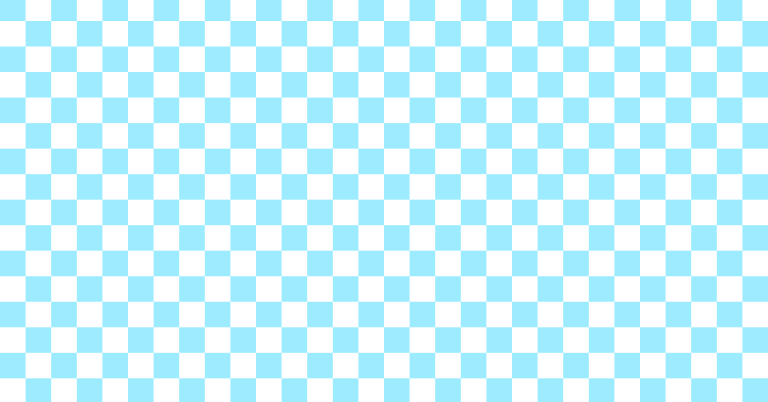
This pattern is drawn by a Shadertoy shader. Its source:

```glsl
// Flat two-colour checkerboard, with a partly cut row at the top and bottom.
// Each axis is a square wave averaged exactly over one pixel;
// the product of the two waves gives the checks with smooth edges.

#define COLUMNS 30.0      // cells across the canvas
#define ROWS 15.75        // cells down the canvas
#define TOP_CUT 0.177     // part of the first row hidden above the top edge
#define SKY_BLUE vec3(0.612, 0.922, 1.0)
#define WHITE vec3(1.0)

// Integral of a square wave: +1 on even cells, -1 on odd cells.
vec2 squareWaveIntegral(vec2 p) {
    return 1.0 - abs(mod(p, 2.0) - 1.0);
}

// Checker sign in [-1, 1], box filtered over a footprint in cells.
float filteredChecker(vec2 p, vec2 footprint) {
    vec2 halfStep = 0.5 * footprint;
    vec2 wave = (squareWaveIntegral(p + halfStep)
               - squareWaveIntegral(p - halfStep)) / footprint;
    return wave.x * wave.y;
}

void mainImage(out vec4 fragColor, in vec2 fragCoord) {
    // Cell coordinates, counted from the top left.
    vec2 cells = vec2(COLUMNS, ROWS);
    vec2 uv = fragCoord / iResolution.xy;
    vec2 p = vec2(uv.x, 1.0 - uv.y) * cells + vec2(0.0, TOP_CUT);

    // Even cells are blue, odd cells white.
    float checker = filteredChecker(p, cells / iResolution.xy);
    fragColor = vec4(mix(WHITE, SKY_BLUE, 0.5 + 0.5 * checker), 1.0);
}
```
